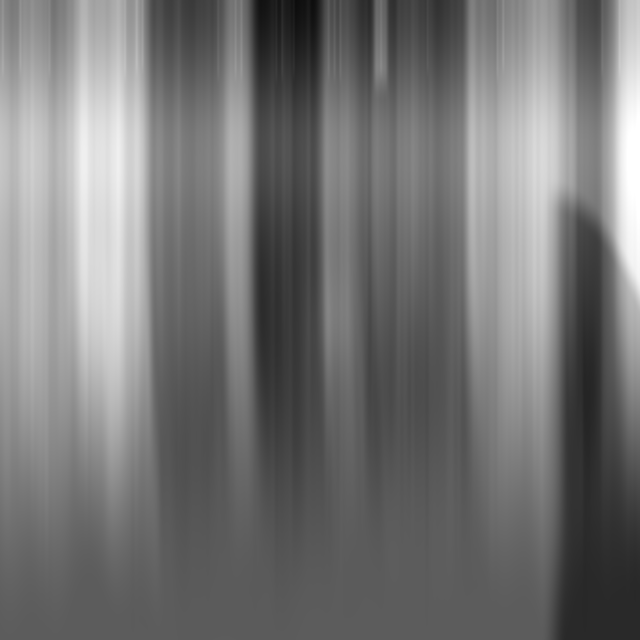
This texture is drawn by a WebGL 1 fragment shader. Its source:

```glsl
precision highp float;
// Grey curtain of soft vertical streaks, bright above and melting into flat grey.
// Broad light and dark bands are summed, then layered cellular columns with
// hashed tones and hashed lower ends add the fine streaks.
uniform vec2 u_resolution;

const float FLOOR_GREY = 0.36;
const float CURTAIN_GREY = 0.43;
const float GLOW_HEIGHT = 0.75;

float hash(float n) {
  return fract(sin(n * 12.9898 + 4.137) * 43758.547);
}

// Soft-edged strip between two positions.
float band(float x, float left, float right, float soft) {
  return smoothstep(left - soft, left + soft, x)
       - smoothstep(right - soft, right + soft, x);
}

// Soft bump around a centre, with a separate spread per axis.
float blob(vec2 p, vec2 centre, vec2 spread) {
  vec2 d = (p - centre) / spread;
  return exp(-dot(d, d));
}

// Broad bands of the curtain, as grey by horizontal position.
float curtain(float x) {
  float tone = CURTAIN_GREY;
  tone += 0.22 * band(x, -0.10, 0.232, 0.010);
  tone += 0.27 * band(x, 0.113, 0.175, 0.018);
  tone += 0.12 * band(x, 0.178, 0.225, 0.012);
  tone += 0.21 * band(x, 0.350, 0.384, 0.014);
  tone -= 0.17 * band(x, 0.398, 0.500, 0.012);
  tone += 0.07 * band(x, 0.505, 0.545, 0.008);
  tone -= 0.10 * band(x, 0.560, 0.583, 0.008);
  tone += 0.25 * band(x, 0.730, 0.895, 0.014);
  tone += 0.06 * band(x, 0.820, 0.875, 0.015);
  tone += 0.11 * band(x, 0.890, 0.945, 0.012);
  tone += 0.48 * band(x, 0.958, 1.200, 0.026);
  return tone;
}

// One column: a signed tone that dissolves below its own end height.
float column(float id, float seed, float y) {
  float tone = hash(id + seed) * 2.0 - 1.0;
  float end = mix(0.05, 0.55, hash(id + seed + 71.3));
  return tone * smoothstep(end - 0.08, end + 0.20, y);
}

// Neighbouring columns blended across their cells.
float streaks(vec2 p, float count, float seed) {
  float x = p.x * count;
  float id = floor(x);
  float blend = smoothstep(0.1, 0.9, x - id);
  return mix(column(id, seed, p.y), column(id + 1.0, seed, p.y), blend);
}

// Thin light threads hanging from the upper edge, with crisp ends.
float threads(vec2 p, float count) {
  float x = p.x * count;
  float id = floor(x);
  float present = step(0.72, hash(id + 19.0));
  float end = 0.87 + 0.02 * hash(id + 53.0);
  float profile = band(x - id, 0.35, 0.65, 0.25);
  return present * profile * smoothstep(end - 0.012, end + 0.02, p.y);
}

// Rounded dark slope leaning down to the right edge.
float slopeShadow(vec2 p) {
  float across = clamp((p.x - 0.86) / 0.14, 0.0, 1.0);
  float crest = 0.70 - 0.16 * across * across;
  float below = 1.0 - smoothstep(crest - 0.035, crest + 0.025, p.y);
  return below * smoothstep(0.845, 0.885, p.x);
}

void main() {
  vec2 p = gl_FragCoord.xy / u_resolution;

  // The broad bands drift slightly sideways as they fall.
  float drift = 0.018 * (1.0 - smoothstep(0.0, 0.7, p.y));
  float hem = 0.04 * sin(p.x * 31.0) + 0.03 * sin(p.x * 73.0 + 1.0);
  float hang = smoothstep(0.02, 0.60, p.y + hem * (1.0 - p.y));
  float tone = mix(FLOOR_GREY, curtain(p.x - drift), hang);

  // Fine streaks, each layer narrower and fainter.
  float count = 26.0;
  float strength = 0.065;
  for (int i = 0; i < 4; i++) {
    tone += strength * streaks(p, count, float(i) * 137.0);
    count *= 1.9;
    strength *= 0.62;
  }
  tone += 0.06 * threads(p, 110.0);
  tone += 0.16 * band(p.x, 0.585, 0.605, 0.004) * smoothstep(0.84, 0.90, p.y);

  // Faint shadows and paler folds behind the streaks.
  tone -= 0.20 * slopeShadow(p);
  tone -= 0.10 * blob(p, vec2(0.89, 0.42), vec2(0.045, 0.18));
  tone -= 0.09 * blob(p, vec2(0.42, 0.48), vec2(0.045, 0.25));
  tone -= 0.10 * blob(p, vec2(0.65, 0.40), vec2(0.10, 0.17));
  tone -= 0.08 * blob(p, vec2(0.29, 0.36), vec2(0.08, 0.18));
  tone += 0.05 * blob(p, vec2(0.52, 0.50), vec2(0.035, 0.08));

  // Horizontal glow, with the light falling off toward the top.
  float glow = (p.y - GLOW_HEIGHT) / 0.10;
  tone += 0.06 * exp(-glow * glow);
  tone -= 0.19 * smoothstep(0.78, 1.02, p.y);

  gl_FragColor = vec4(vec3(clamp(tone, 0.02, 1.0)), 1.0);
}
```
